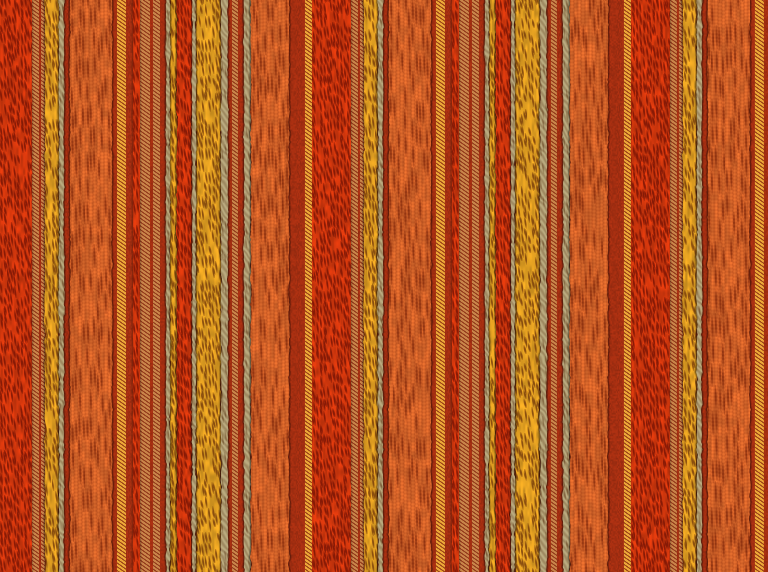
Give the GLSL for this texture, as a WebGL 1 fragment shader.

```glsl
precision highp float;
// Woven upholstery stripes: chenille, twisted cord and twill bands on a rust ground.
uniform vec2 u_resolution;

const float REPEATS = 2.408;   // stripe sequences across the canvas
const float THREADS = 319.0;   // threads in one sequence
const float PHASE = 7.0;       // threads cut off at the left edge
const float SHADOW = 0.45;     // shade cast beside raised yarn
const float RAGGED = 1.3;      // wander of raised yarn edges, in threads
const float TWILL_PITCH = 3.8; // threads between twill ribs

const vec3 RUST = vec3(0.64, 0.18, 0.065);
const vec3 RED = vec3(0.82, 0.215, 0.05);
const vec3 RED_DEEP = vec3(0.50, 0.09, 0.02);
const vec3 ORANGE = vec3(0.89, 0.43, 0.18);
const vec3 ORANGE_DEEP = vec3(0.55, 0.19, 0.06);
const vec3 GOLD = vec3(0.88, 0.62, 0.13);
const vec3 GOLD_DEEP = vec3(0.50, 0.27, 0.05);
const vec3 SAGE = vec3(0.73, 0.67, 0.50);
const vec3 SAGE_DEEP = vec3(0.46, 0.34, 0.20);
const vec3 TAN = vec3(0.79, 0.52, 0.29);
const vec3 AMBER = vec3(0.93, 0.66, 0.22);

float threadsPerPixel;

float hash(vec2 p) {
  return fract(sin(dot(p, vec2(12.9898, 78.233))) * 43758.5453);
}

float noise(vec2 p) {
  vec2 i = floor(p), f = fract(p);
  f = f * f * (3.0 - 2.0 * f);
  return mix(mix(hash(i), hash(i + vec2(1.0, 0.0)), f.x),
             mix(hash(i + vec2(0.0, 1.0)), hash(i + 1.0), f.x), f.y);
}

// Dark slivers between tufts, staggered from column to column.
float slivers(vec2 p, vec2 size, float density, float slant) {
  vec2 q = p / size;
  q.y += 7.0 * hash(vec2(floor(q.x), 3.7));
  vec2 cell = floor(q), f = fract(q) - 0.5;
  f.x += slant * f.y + 0.3 * (hash(cell + 5.1) - 0.5);
  float soft = 0.25 + 0.5 * threadsPerPixel / size.x;
  float shape = 1.0 - smoothstep(0.5 - soft, 0.5 + 0.5 * soft, length(f * vec2(1.5, 1.0)));
  return shape * step(hash(cell), density);
}

// Loose tufted yarn made of two overlapping layers of slivers.
vec3 chenille(vec2 p, vec3 tint, vec3 deep, float density) {
  float dark = max(slivers(p, vec2(3.4, 12.0), density, 0.5),
                   slivers(p + vec2(1.7, 40.0), vec2(4.1, 9.0), density * 0.6, 0.5));
  float tone = 0.86 + 0.28 * noise(p * vec2(0.45, 0.14));
  return mix(tint * tone, deep, 0.9 * dark);
}

// Long parallel strands with fine beading.
vec3 strands(vec2 p) {
  float column = floor(p.x / 3.7);
  float gap = slivers(p, vec2(3.7, 24.0), 0.55, 0.15);
  float bead = 0.5 + 0.5 * sin(p.y * 1.75 + 6.28 * hash(vec2(column, 1.0)));
  float groove = 0.5 + 0.5 * cos(6.2832 * p.x / 3.7);
  float tone = 0.88 + 0.22 * noise(p * vec2(0.3, 0.12));
  float dark = clamp(0.75 * gap + 0.22 * groove + 0.16 * bead, 0.0, 1.0);
  return mix(ORANGE * tone, ORANGE_DEEP, dark);
}

// Twisted pale cord.
vec3 cord(vec2 p) {
  float twist = 0.5 + 0.5 * sin(p.y * 0.8 + p.x * 1.1 + 4.0 * noise(p * 0.12));
  float dark = 0.4 * twist + 0.5 * slivers(p, vec2(3.0, 11.0), 0.4, 0.5);
  return mix(SAGE, SAGE_DEEP, dark);
}

// Flat diagonal ribs.
vec3 twill(vec2 p, vec3 tint) {
  float rib = 0.5 + 0.5 * sin(6.2832 * (p.y + 0.7 * p.x) / TWILL_PITCH);
  return mix(tint, RUST * 0.8, 0.75 * smoothstep(0.35, 1.0, rib));
}

// Lays one band over the cloth; raised bands get ragged edges and a shadow.
void lay(inout vec3 cloth, vec2 p, float x, float from, float to, vec3 yarn, float raised) {
  float wander = noise(vec2(p.y * 0.13, from)) + 0.5 * noise(vec2(p.y * 0.4, to)) - 0.75;
  float inside = min(x - from, to - x) + raised * RAGGED * wander;
  cloth *= 1.0 - raised * SHADOW * smoothstep(-2.5, 0.0, inside);
  cloth = mix(cloth, yarn, smoothstep(-0.6, 0.6, inside / threadsPerPixel));
}

void main() {
  threadsPerPixel = REPEATS * THREADS / u_resolution.x;
  vec2 p = gl_FragCoord.xy * threadsPerPixel + vec2(PHASE, 0.0);
  float x = mod(p.x, THREADS);

  vec3 red = chenille(p, RED, RED_DEEP, 0.75);
  vec3 gold = chenille(p + 91.0, GOLD, GOLD_DEEP, 0.62);
  vec3 orange = strands(p);
  vec3 sage = cord(p);
  vec3 tan2 = twill(p, TAN);
  vec3 amber = twill(p, AMBER);
  vec3 cloth = RUST * (0.9 + 0.2 * noise(p * vec2(0.9, 0.6)));

  // Flat twill bands.
  lay(cloth, p, x, 39.0, 46.0, tan2, 0.0);
  lay(cloth, p, x, 48.0, 52.0, tan2, 0.0);
  lay(cloth, p, x, 124.0, 133.0, amber, 0.0);
  lay(cloth, p, x, 147.0, 157.0, tan2, 0.0);
  lay(cloth, p, x, 160.0, 167.0, tan2, 0.0);
  lay(cloth, p, x, 239.0, 245.0, tan2, 0.0);
  lay(cloth, p, x, 312.0, 319.0, amber, 0.0);
  // Raised yarn bands.
  lay(cloth, p, x, 0.0, 39.0, red, 0.5);
  lay(cloth, p, x, 52.0, 66.0, gold, 1.0);
  lay(cloth, p, x, 66.0, 71.0, sage, 1.0);
  lay(cloth, p, x, 77.0, 119.0, orange, 1.0);
  lay(cloth, p, x, 140.0, 147.0, red, 0.5);
  lay(cloth, p, x, 177.0, 184.0, gold, 1.0);
  lay(cloth, p, x, 173.0, 177.0, sage, 1.0);
  lay(cloth, p, x, 184.0, 199.0, red, 1.0);
  lay(cloth, p, x, 203.0, 228.0, gold, 1.0);
  lay(cloth, p, x, 199.0, 203.0, sage, 1.0);
  lay(cloth, p, x, 228.0, 235.0, sage, 1.0);
  lay(cloth, p, x, 251.0, 258.0, sage, 1.0);
  lay(cloth, p, x, 258.0, 296.0, orange, 1.0);
  gl_FragColor = vec4(cloth, 1.0);
}
```
